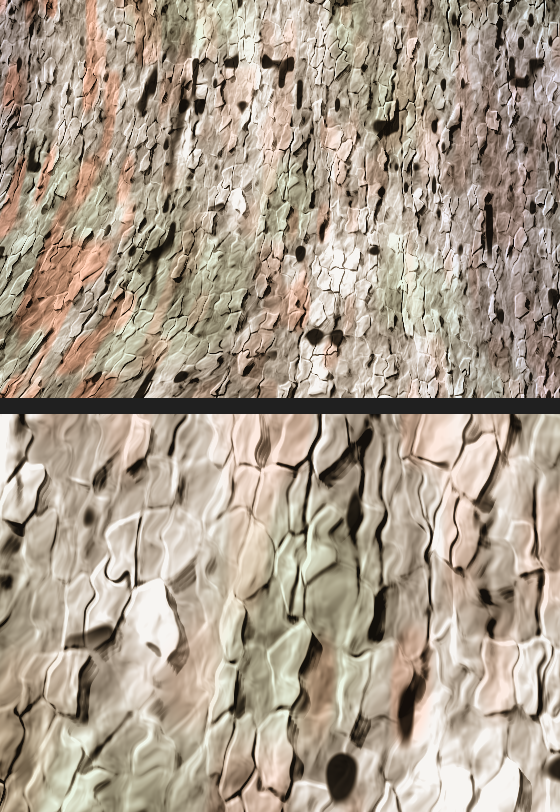
Top: the whole. Bottom: its middle third, enlarged.
Write a Shadertoy shader that draws this texture.

```glsl
float hash(vec2 p) {
    return fract(sin(dot(p, vec2(127.1, 311.7))) * 43758.5453);
}

float noise(vec2 p) {
    vec2 i = floor(p), f = fract(p);
    f = f * f * (3.0 - 2.0 * f);
    return mix(mix(hash(i), hash(i + vec2(1, 0)), f.x),
               mix(hash(i + vec2(0, 1)), hash(i + vec2(1, 1)), f.x), f.y);
}

float fbm(vec2 p) {
    float sum = 0.0, amp = 0.55;
    for (int i = 0; i < 3; i++) {
        sum += amp * noise(p);
        p = p * 2.03 + 17.3;
        amp *= 0.5;
    }
    return sum;
}

// Cellular plates: x = random level fading to 0 at the rim, y = rim mask
vec2 plates(vec2 p) {
    vec2 base = floor(p), nearestId = base;
    float d1 = 9.0, d2 = 9.0;
    for (int j = -1; j <= 1; j++)
    for (int i = -1; i <= 1; i++) {
        vec2 id = base + vec2(i, j);
        vec2 seed = id + 0.1 + 0.8 * vec2(hash(id), hash(id + 41.7));
        float d = length(seed - p);
        if (d < d1) {
            d2 = d1;
            d1 = d;
            nearestId = id;
        } else {
            d2 = min(d2, d);
        }
    }
    float inside = smoothstep(0.0, 0.16, d2 - d1);
    return vec2((hash(nearestId + 7.3) - 0.5) * inside, 1.0 - inside);
}

// x = height, y = plate level, z = furrow mask, w = fine grain
vec4 bark(vec2 p) {
    p.x += 0.016 * (noise(p * vec2(24, 9)) - 0.5);
    p += vec2(0.010, 0.014) * (noise(p * vec2(85, 60)) - 0.5);
    vec2 plate = plates(p * vec2(44, 19));
    float fine = fbm(p * vec2(105, 46)) - 0.48;
    float furrow = 1.0 - smoothstep(0.0, 0.11, abs(noise(p * vec2(34, 3.5) + 9.0) - 0.5));
    furrow *= smoothstep(0.3, 0.65, noise(p * vec2(15, 9) + 5.0));
    float gap = plate.y * noise(p * vec2(28, 16) + 71.0);
    float height = 0.55 * plate.x - 0.3 * gap - 0.4 * furrow + 0.6 * fine;
    return vec4(height, plate.x, furrow, fine);
}

void mainImage(out vec4 fragColor, in vec2 fragCoord) {
    vec2 uv = fragCoord / iResolution.y;

    // Grain sweeps out to the lower left like a flaring root
    vec2 p = uv;
    float fall = 1.0 - uv.y;
    p.x += 0.3 * fall * fall * (1.0 - smoothstep(0.0, 1.1, uv.x));
    p.x += 0.02 * (noise(uv * vec2(5, 3)) - 0.5);

    // Relief and short cast shadows, lit from the upper left
    vec4 surface = bark(p);
    float relief = 0.0, blocked = 0.0;
    for (int i = 1; i <= 4; i++) {
        float rise = bark(p + float(i) * vec2(-0.0025, 0.0032)).x - surface.x;
        if (i == 1) relief = -rise;
        blocked = max(blocked, rise - 0.06 * float(i));
    }
    float shadow = smoothstep(0.03, 0.34, blocked);

    // Tone of plates, grain and pale smooth scales
    float pale = smoothstep(0.62, 0.78, noise(p * vec2(27, 6.5) + 13.0));
    float tone = 0.65 + 0.24 * surface.y + 0.5 * surface.w * (1.0 - 0.5 * pale);
    tone += 0.34 * (fbm(p * vec2(13, 5) + 3.0) - 0.48) + 0.14 * pale;
    tone += 0.6 * relief - 0.36 * shadow - 0.15 * surface.z;

    // Broad light: bright middle, dim sides and a shaded foot
    tone += 0.06 * exp(-10.0 * pow(uv.x - 0.85, 2.0));
    tone -= 0.09 * smoothstep(1.1, 1.4, uv.x) + 0.07 * (1.0 - smoothstep(0.0, 0.25, uv.x)) * uv.y;
    tone -= 0.09 * smoothstep(0.4, 0.48, uv.x) * (1.0 - smoothstep(0.62, 0.8, uv.x))
                 * (1.0 - smoothstep(0.25, 0.42, uv.y));

    // Deep crease with a lit lip on its right
    float side = uv.x - (0.33 + 0.2 * uv.y - 0.04 * uv.y * uv.y);
    side += 0.022 * (fbm(uv * vec2(30, 14)) - 0.5);
    float span = smoothstep(0.15, 0.3, uv.y) * (1.0 - 0.5 * smoothstep(0.8, 1.0, uv.y));
    float crease = span * (1.0 - smoothstep(0.003, 0.014, abs(side)));
    tone -= 0.12 * span * (1.0 - smoothstep(0.0, 0.07, abs(side + 0.03)));
    tone += 0.25 * smoothstep(0.45, 0.65, uv.y) * span
                 * (1.0 - smoothstep(0.004, 0.013, abs(side - 0.02)));
    tone *= 1.0 - 0.6 * crease * smoothstep(0.25, 0.55, noise(p * vec2(50, 18)));

    // Black pits
    float pit = smoothstep(0.8, 0.88, noise(p * vec2(42, 19) + 31.0));
    tone *= 1.0 - 0.85 * pit * smoothstep(0.3, 0.5, noise(p * 7.0 + 2.0));
    tone = clamp(tone, 0.06, 0.96);

    // Warm grey brown, neutral toward black and white
    vec3 color = tone + vec3(0.06, 0.0, -0.07) * min(1.0, 4.4 * tone * (1.0 - tone));

    // Rust, lichen and cool weathering
    float rustZone = 0.25 + 0.55 * (1.0 - smoothstep(0.2, 0.5, uv.x))
                   + 0.5 * exp(-300.0 * pow(uv.x - 0.77, 2.0)) * fall;
    float rust = smoothstep(0.52, 0.76, noise(p * vec2(30, 9) + 53.0)) * rustZone;
    color *= mix(vec3(1), vec3(1.08, 0.83, 0.72), rust);
    float lichen = smoothstep(0.45, 0.75, noise(p * vec2(8, 4) + 83.0));
    color *= mix(vec3(1), vec3(0.95, 1.0, 0.94), lichen * (1.0 - rust));
    float cool = smoothstep(0.95, 1.35, uv.x) + (1.0 - smoothstep(0.0, 0.2, uv.x)) * uv.y;
    color *= mix(vec3(1), vec3(0.97, 0.98, 1.07), cool);

    fragColor = vec4(clamp(color, 0.0, 1.0), 1.0);
}
```
